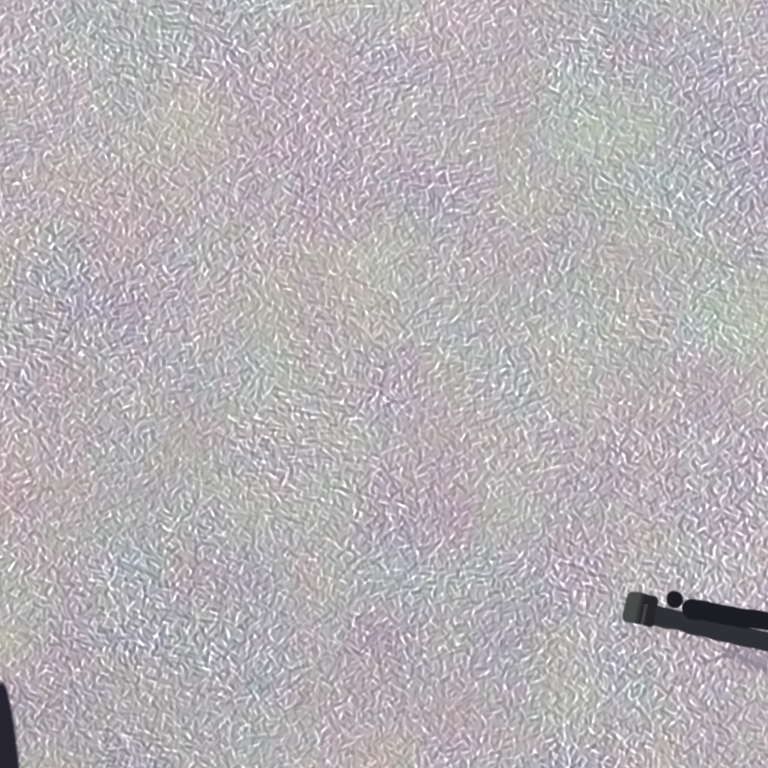
Reproduce this texture procedurally as a three.js fragment shader.

```glsl
// Pale grey asphalt with fine wriggling grain, a black rod at the right and a dark corner.
varying vec2 vUv;

// Three random values per lattice point, without sine.
vec3 hash3(vec2 p) {
  vec3 q = fract(p.xyx * vec3(0.1031, 0.1030, 0.0973));
  q += dot(q, q.yxz + 33.33);
  return fract((q.xxy + q.yzz) * q.zyx);
}

// Smooth value noise in three channels, centred on zero.
vec3 cloud(vec2 p) {
  vec2 cell = floor(p);
  vec2 f = fract(p);
  f = f * f * (3.0 - 2.0 * f);
  vec3 low = mix(hash3(cell), hash3(cell + vec2(1.0, 0.0)), f.x);
  vec3 high = mix(hash3(cell + vec2(0.0, 1.0)), hash3(cell + 1.0), f.x);
  return mix(low, high, f.y) - 0.5;
}

// Sum of short wavelets, two per cell, that mostly stand upright.
float grain(vec2 p, float lean) {
  vec2 cell = floor(p);
  float sum = 0.0;
  for (int y = -1; y <= 1; y++) {
    for (int x = -1; x <= 1; x++) {
      for (int k = 0; k < 2; k++) {
        vec2 id = cell + vec2(float(x), float(y));
        vec3 place = hash3(id + 17.0 + 131.0 * float(k));
        vec3 shape = hash3(id + 307.0 + 173.0 * float(k));
        vec2 d = p - id - place.xy;
        float angle = lean + (place.z - 0.5) * 2.3;
        vec2 dir = vec2(cos(angle), sin(angle));
        float across = dot(d, dir);
        float along = dot(d, vec2(-dir.y, dir.x));
        float envelope = exp(-6.0 * across * across - 2.8 * along * along);
        sum += envelope * cos(6.0 * across + 6.2832 * shape.x) * (0.5 + shape.y);
      }
    }
  }
  return sum;
}

float segment(vec2 p, vec2 a, vec2 b) {
  vec2 ab = b - a;
  return length(p - a - ab * clamp(dot(p - a, ab) / dot(ab, ab), 0.0, 1.0));
}

float box(vec2 p, vec2 halfSize) {
  vec2 d = abs(p) - halfSize;
  return length(max(d, 0.0)) + min(max(d.x, d.y), 0.0);
}

float cover(float d) {
  return smoothstep(0.002, -0.002, d);
}

vec3 asphalt(vec2 uv) {
  vec3 broad = cloud(uv * 5.0 + 40.0);
  vec3 patches = cloud(uv * 12.0 + 70.0);
  vec3 fine = cloud(uv * 30.0 + 90.0);

  // Faint pink, blue and yellow blotches.
  vec3 tint = broad * 0.6 + patches * 0.6 + fine * 0.5;
  tint -= dot(tint, vec3(0.333));
  vec3 color = vec3(0.715, 0.702, 0.717) + tint * 0.06;

  // Slow light change, brighter to the upper right.
  color += 0.022 * (uv.x + uv.y - 1.0) + 0.025 * broad.x + 0.03 * patches.y;

  // Grain whose strength and lean drift over the surface.
  float strength = 0.115 + 0.05 * broad.z + 0.06 * patches.z;
  float n = grain(uv * 105.0, 0.1 + 1.2 * broad.y + 0.7 * patches.x);
  return color + strength * (n + 0.2 * n * n - 0.07);
}

// Rod with a square cap, a knob and a soft shadow below.
vec3 addRod(vec3 color, vec2 uv) {
  float wobble = 0.003 * cloud(uv * 60.0).x;
  float strands = min(segment(uv, vec2(0.915, 0.136), vec2(0.965, 0.154)),
                      segment(uv, vec2(0.945, 0.154), vec2(1.01, 0.122)));
  color = mix(color, vec3(0.48, 0.45, 0.52), 0.6 * smoothstep(0.005, 0.0, strands + wobble));
  float haze = segment(uv, vec2(0.97, 0.143), vec2(1.03, 0.135));
  color = mix(color, vec3(0.55, 0.52, 0.59), 0.45 * smoothstep(0.022, 0.0, haze));

  float lower = segment(uv, vec2(0.855, 0.199), vec2(1.03, 0.157)) - 0.013;
  float upper = segment(uv, vec2(0.900, 0.207), vec2(1.03, 0.185)) - 0.012;
  float knob = length(uv - vec2(0.878, 0.219)) - 0.011;
  color = mix(color, vec3(0.19, 0.19, 0.22), cover(lower + wobble));
  color = mix(color, vec3(0.11, 0.11, 0.14), cover(min(upper, knob) + wobble));

  vec2 q = mat2(0.98, 0.2, -0.2, 0.98) * (uv - vec2(0.834, 0.207));
  vec3 capColor = mix(vec3(0.29, 0.30, 0.30), vec3(0.15, 0.15, 0.17), smoothstep(-0.007, 0.004, q.x));
  capColor += 0.13 * smoothstep(0.004, 0.0, abs(q.x - 0.006)) * step(q.y, 0.008);
  return mix(color, capColor, cover(box(q, vec2(0.014, 0.013)) - 0.007 + wobble));
}

void main() {
  vec3 color = addRod(asphalt(vUv), vUv);

  // Dark rounded edge in the lower left corner.
  float edge = vUv.x - 0.025 * sqrt(max(0.0, 1.0 - vUv.y / 0.115));
  float corner = smoothstep(0.003, -0.003, edge) * smoothstep(0.118, 0.105, vUv.y);
  color = mix(color, vec3(0.15, 0.14, 0.19), corner);

  gl_FragColor = vec4(clamp(color, 0.0, 1.0), 1.0);
}
```
